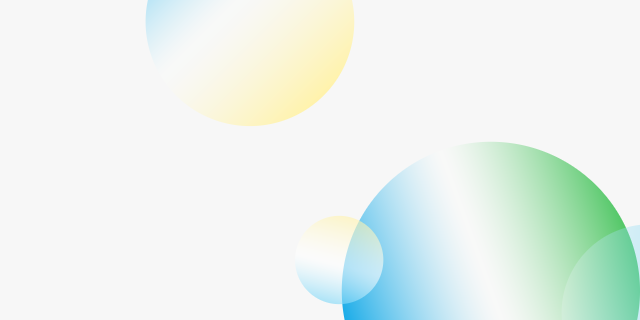
A Shadertoy shader for this background:

```glsl
// Three-stop blend along an axis: low at -1, middle at the pivot, high at +1
vec3 gradient(float t, float pivot, vec3 low, vec3 middle, vec3 high) {
    float side = t < pivot ? (pivot - t) / (1.0 + pivot) : (t - pivot) / (1.0 - pivot);
    return mix(middle, t < pivot ? low : high, pow(clamp(side, 0.0, 1.0), 1.4));
}

// Antialiased coverage of a disc, one pixel wide at its rim
float discMask(vec2 offset, float radius) {
    return clamp(0.5 + (radius - length(offset)) * iResolution.y, 0.0, 1.0);
}

void mainImage(out vec4 fragColor, in vec2 fragCoord) {
    vec2 p = fragCoord / iResolution.y;
    vec3 white = vec3(0.973, 0.975, 0.973);
    vec3 yellow = vec3(1.0, 0.95, 0.67);
    vec3 color = vec3(0.967, 0.969, 0.967);

    // Upper disc, blue to yellow
    vec2 offset = p - vec2(0.781, 0.932);
    float t = dot(offset, normalize(vec2(1.0, -1.0))) / 0.326;
    vec3 fill = gradient(t, -0.22, vec3(0.64, 0.87, 0.96), white, yellow);
    color = mix(color, fill, discMask(offset, 0.326));

    // Large disc, blue to green
    offset = p - vec2(1.534, 0.091);
    t = dot(offset, normalize(vec2(0.94, 0.34))) / 0.466;
    fill = gradient(t, 0.0, vec3(0.09, 0.67, 0.91), white, vec3(0.32, 0.78, 0.40));
    color = mix(color, fill, discMask(offset, 0.466));

    // Small translucent disc, blue to yellow
    offset = p - vec2(1.060, 0.1875);
    t = dot(offset, normalize(vec2(0.25, 0.97))) / 0.138;
    fill = gradient(t, -0.1, vec3(0.48, 0.84, 0.97), vec3(0.995), yellow);
    color = mix(color, fill, 0.6 * discMask(offset, 0.138));

    // Translucent blue disc at the right edge
    offset = p - vec2(2.031, 0.023);
    t = dot(offset, normalize(vec2(1.0, -0.15))) / 0.276;
    fill = gradient(t, 0.0, vec3(0.88, 0.95, 0.92), vec3(0.48, 0.84, 0.97), vec3(0.3, 0.76, 0.95));
    color = mix(color, fill, 0.35 * discMask(offset, 0.276));

    fragColor = vec4(color, 1.0);
}
```
